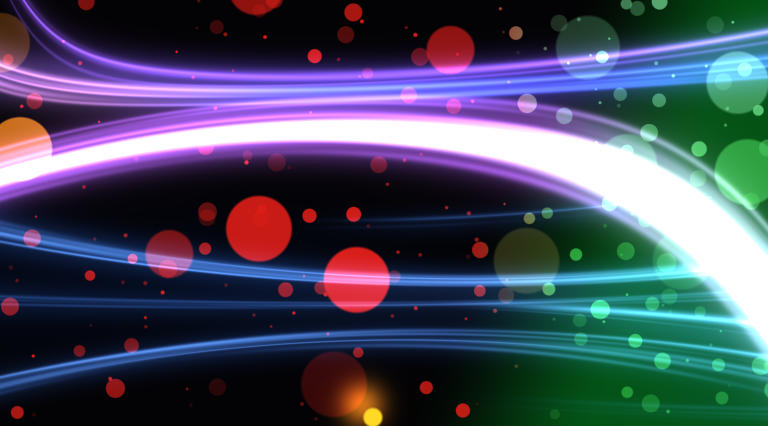
This background is drawn by a Shadertoy shader. Its source:

```glsl
// Glowing violet and blue light trails over red and green bokeh on black.

const float ASPECT = 1.8;
const vec3 RED = vec3(0.92, 0.12, 0.09);
const vec3 GREEN = vec3(0.20, 0.76, 0.26);
const vec3 MINT = vec3(0.46, 0.86, 0.58);
const vec3 AMBER = vec3(1.0, 0.55, 0.10);
const vec3 VIOLET = vec3(0.62, 0.34, 0.86);
const vec3 LILAC = vec3(0.78, 0.66, 0.95);
const vec3 BLUE = vec3(0.13, 0.36, 0.85);
const vec3 ICE = vec3(0.62, 0.75, 0.70);

// Large discs: centre, radius, opacity.
const vec4 DISCS[12] = vec4[12](
    vec4(0.607, 0.463, 0.077, 0.85), vec4(0.836, 0.343, 0.077, 0.92),
    vec4(1.056, 0.883, 0.056, 0.60), vec4(0.397, 0.404, 0.056, 0.50),
    vec4(0.783, 0.098, 0.077, 0.22), vec4(0.600, 1.030, 0.065, 0.60),
    vec4(1.234, 0.388, 0.077, 0.32), vec4(1.378, 0.888, 0.075, 0.25),
    vec4(1.729, 0.806, 0.073, 0.50), vec4(1.752, 0.596, 0.077, 0.65),
    vec4(1.470, 0.615, 0.070, 0.35), vec4(1.600, 0.390, 0.070, 0.25));

float hash(vec2 p) {
    return fract(sin(dot(p, vec2(127.1, 311.7))) * 43758.5453);
}

float gauss(float d, float w) {
    return exp(-d * d / (w * w));
}

float disc(vec2 p, vec2 centre, float radius, float blur) {
    return 1.0 - smoothstep(radius - blur, radius + blur, length(p - centre));
}

// Parabola through the heights k at u = 0, 0.5 and 1.
float arc(float u, vec3 k) {
    return dot(k, vec3((1.0 - 2.0 * u) * (1.0 - u), 4.0 * u * (1.0 - u), u * (2.0 * u - 1.0)));
}

// Strands fanned around an arc, with a faint common haze.
float bundle(float u, float y, vec3 heights, vec3 spread, float thickness, float count, float seed) {
    float sum = 0.25 * gauss(y - arc(u, heights), 0.022 + arc(u, spread));
    for (float i = 0.0; i < count; i++) {
        float t = 2.0 * hash(vec2(i, seed)) - 1.0;
        float width = thickness * mix(0.3, 1.0, hash(vec2(seed, i + 9.0)));
        float fade = 0.55 + 0.45 * sin(u * 7.0 + i * 2.4 + seed);
        sum += 0.5 * fade * gauss(y - arc(u, heights + t * spread), width);
    }
    return sum;
}

// One disc in some of the cells of a grid.
float scatter(vec2 p, float cell, float radius, float density, float seed) {
    vec2 id = floor(p / cell);
    float size = radius * mix(0.5, 1.0, hash(id + seed));
    vec2 jitter = vec2(hash(id + seed + 3.1), hash(id + seed + 7.7));
    vec2 centre = id * cell + mix(vec2(size), vec2(cell - size), jitter);
    float shown = step(hash(id + seed + 13.3), density);
    return shown * mix(0.15, 0.9, hash(id + seed + 19.9)) * disc(p, centre, size, 0.002);
}

vec3 bokehTint(vec2 p) {
    vec3 cool = mix(GREEN, MINT, smoothstep(0.5, 0.85, p.y));
    return mix(RED, cool, smoothstep(1.08, 1.36, p.x));
}

vec3 backdrop(float u, float y) {
    float start = mix(0.52, 0.74, y);
    vec3 col = vec3(0.012, 0.008, 0.014);
    col += vec3(0.0, 0.02, 0.06) * gauss(y - 0.33, 0.17) * (1.0 - smoothstep(0.25, 0.75, u));
    return col + vec3(0.0, 0.31, 0.06) * smoothstep(start, start + 0.26, u);
}

vec3 bokeh(vec3 col, vec2 p) {
    vec3 tint = bokehTint(p);
    for (int i = 0; i < 12; i++) {
        vec4 d = DISCS[i];
        col = mix(col, bokehTint(d.xy), d.w * disc(p, d.xy, d.z, 0.004));
    }
    float density = mix(0.32, 0.6, smoothstep(1.1, 1.5, p.x));
    col = mix(col, tint, scatter(p, 0.115, 0.023, density, 2.0));
    col = mix(col, tint, scatter(p + 0.04, 0.15, 0.021, density, 41.0));
    col = mix(col, tint, scatter(p, 0.06, 0.005, 0.25, 77.0));
    // Warm discs at the left edge and the bottom
    col = mix(col, AMBER, 0.75 * disc(p, vec2(0.047, 0.65), 0.075, 0.003));
    col = mix(col, AMBER, 0.25 * disc(p, vec2(0.0, 0.90), 0.07, 0.003));
    col += AMBER * 0.8 * gauss(length(p - vec2(0.85, 0.05)), 0.05);
    return mix(col, vec3(1.0, 0.85, 0.15), disc(p, vec2(0.874, 0.02), 0.022, 0.004));
}

// Broad white ribbon that bends down to the right, with violet strands.
vec3 ribbon(float u, float y) {
    float bend = u - 0.43;
    float d = y - (0.695 - 0.61 * bend * bend - 3.4 * pow(max(bend, 0.0), 5.0));
    float core = 0.016 + 0.07 * u * u * u;
    float fan = 0.062 + 0.1 * u * u * u;
    vec3 tint = mix(VIOLET, LILAC, smoothstep(0.6, 1.0, u));
    vec3 col = tint * 0.8 * gauss(d, core * 0.9 + 0.042);
    col += tint * 0.7 * bundle(u, d / fan * 0.1 - 0.015, vec3(0.0), vec3(0.1), 0.013, 18.0, 5.0);
    return col + 1.1 * (1.0 - smoothstep(core * 0.4, core * 1.6, abs(d)));
}

vec3 upperTrails(float u, float y) {
    float sweep = bundle(u, y - 0.05 * exp(-12.0 * u), vec3(0.78, 0.785, 0.85), vec3(0.045, 0.02, 0.035), 0.009, 10.0, 3.0);
    float hook = bundle(u, y - 0.25 * exp(-18.0 * u), vec3(0.85, 0.82, 0.92), vec3(0.045, 0.015, 0.02), 0.009, 9.0, 8.0);
    vec3 tint = mix(vec3(0.95, 0.62, 0.95), vec3(0.25, 0.34, 0.9), smoothstep(0.05, 0.45, u));
    vec3 haze = vec3(0.10, 0.08, 0.26) * gauss(y - arc(u, vec3(0.83, 0.8, 0.87)), 0.06);
    return haze + tint * sweep + vec3(0.46, 0.28, 0.80) * 0.8 * hook;
}

vec3 lowerTrails(float u, float y) {
    float right = smoothstep(0.55, 0.95, u);
    float b = 0.95 * bundle(u, y, vec3(0.455, 0.343, 0.385), vec3(0.03, 0.014, 0.02), 0.007, 8.0, 11.0);
    b += 0.5 * bundle(u, y, vec3(0.295, 0.283, 0.31), vec3(0.02, 0.01, 0.02), 0.005, 5.0, 17.0);
    b += 1.2 * right * bundle(u, y, vec3(0.25, 0.285, 0.215), vec3(0.02, 0.01, 0.03), 0.008, 6.0, 23.0);
    b += 0.75 * bundle(u, y, vec3(0.095, 0.205, 0.12), vec3(0.02, 0.018, 0.045), 0.006, 8.0, 29.0);
    float middle = smoothstep(0.36, 0.6, u) * (1.0 - smoothstep(0.8, 0.95, u));
    b += 0.45 * middle * bundle(u, y, vec3(0.52, 0.475, 0.56), vec3(0.01), 0.006, 3.0, 31.0);
    b += 0.25 * right * bundle(u, y, vec3(0.2, 0.08, 0.03), vec3(0.015), 0.006, 4.0, 37.0);
    b = 1.15 * (1.0 - exp(-b));
    return BLUE * b + ICE * 0.7 * b * b;
}

void mainImage(out vec4 fragColor, in vec2 fragCoord) {
    vec2 uv = fragCoord / iResolution.xy;
    vec3 col = bokeh(backdrop(uv.x, uv.y), uv * vec2(ASPECT, 1.0));
    col += ribbon(uv.x, uv.y) + upperTrails(uv.x, uv.y) + lowerTrails(uv.x, uv.y);
    fragColor = vec4(clamp(col, 0.0, 1.0), 1.0);
}
```
